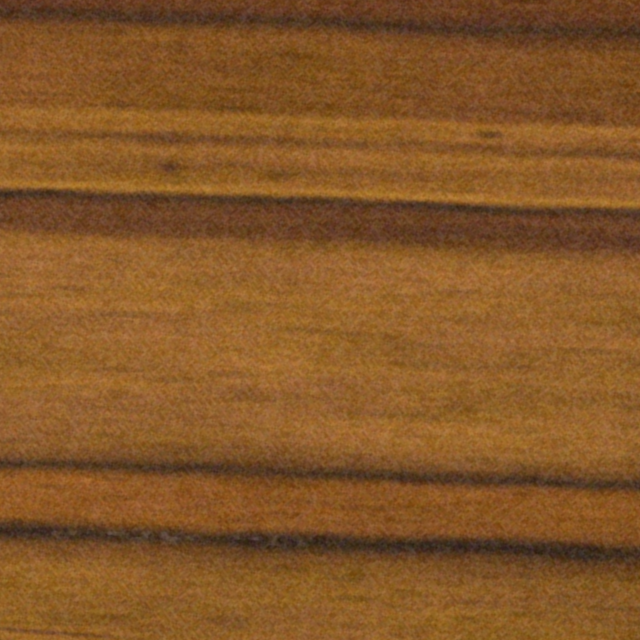
A Shadertoy shader for this texture:

```glsl
// Weathered brown wood with slightly sloping grain, soft dark seams and fine speckle.

float hash(vec2 p) {
    return fract(sin(dot(p, vec2(127.1, 311.7))) * 43758.5453);
}

float noise(vec2 p) {
    vec2 i = floor(p), f = fract(p);
    f = f * f * (3.0 - 2.0 * f);
    return mix(mix(hash(i), hash(i + vec2(1, 0)), f.x),
               mix(hash(i + vec2(0, 1)), hash(i + vec2(1, 1)), f.x), f.y);
}

float fbm(vec2 p) {
    float sum = 0.0, amp = 0.5;
    for (int i = 0; i < 4; i++) {
        sum += amp * noise(p);
        p = p * 2.03 + 17.3;
        amp *= 0.5;
    }
    return sum / 0.9375;
}

// Soft line across the grain, centred at c with half width w.
float seam(float v, float c, float w) {
    float d = (v - c) / w;
    return exp(-d * d);
}

// Plateau from a to b with edges of softness s.
float band(float v, float a, float b, float s) {
    return smoothstep(a - s, a + s, v) * (1.0 - smoothstep(b - s, b + s, v));
}

float knot(vec2 p, vec2 centre, vec2 size) {
    vec2 d = (p - centre) / size;
    return exp(-dot(d, d));
}

void mainImage(out vec4 fragColor, in vec2 fragCoord) {
    vec2 uv = fragCoord / iResolution.xy;
    vec2 p = vec2(uv.x, 1.0 - uv.y);

    // Grain coordinate: runs down the board and follows its slope
    float v = p.y - 0.036 * p.x + 0.004 * (noise(vec2(p.x * 4.0, p.y * 6.0)) - 0.5);
    vec2 g = vec2(p.x, v);
    float rough = v + 0.008 * (fbm(vec2(p.x * 12.0, v * 50.0)) - 0.5);

    // Broad planks
    vec3 col = mix(vec3(0.53, 0.335, 0.14), vec3(0.46, 0.285, 0.135), p.x);
    col = mix(col, vec3(0.42, 0.25, 0.13), 1.0 - smoothstep(0.0, 0.045, v));
    col = mix(col, vec3(0.56, 0.365, 0.155), smoothstep(0.159, 0.170, v));
    col = mix(col, vec3(0.45, 0.28, 0.15), band(rough, 0.297, 0.366, 0.016));
    col = mix(col, vec3(0.58, 0.385, 0.18), band(rough, 0.368, 0.72, 0.018));
    col = mix(col, vec3(0.545, 0.335, 0.145), band(v, 0.725, 0.83, 0.012));
    col = mix(col, vec3(0.555, 0.37, 0.155), smoothstep(0.83, 0.90, v));

    // Long tonal streaks, short fibres and cloudy patches
    float streak = fbm(vec2(p.x * 2.0, v * 32.0) + 4.0) - 0.5;
    float fibre = fbm(vec2(p.x * 16.0, v * 95.0) + 31.0) - 0.5;
    float cloud = fbm(vec2(p.x * 3.0, v * 9.0) + 9.0) - 0.5;
    col *= 1.0 + 0.22 * streak + 0.15 * fibre + 0.18 * cloud;
    col += vec3(0.0, 0.01, -0.04) * (noise(vec2(p.x * 4.0, v * 22.0)) - 0.5);
    float fleck = smoothstep(0.66, 0.95, noise(vec2(p.x * 11.0, v * 70.0) + 53.0));
    col *= 1.0 - 0.09 * fleck;

    // Pale ridges
    col = mix(col, vec3(0.64, 0.43, 0.18), 0.55 * seam(v, 0.174, 0.009));
    col = mix(col, vec3(0.62, 0.42, 0.18), 0.40 * seam(v, 0.226, 0.010));
    col = mix(col, vec3(0.67, 0.465, 0.19), 0.80 * seam(v, 0.285, 0.007));

    // Brown shadows that fade in and out
    vec3 umber = vec3(0.32, 0.20, 0.13);
    float fade = 0.5 + fbm(vec2(p.x * 5.0, v * 30.0) + 71.0);
    col = mix(col, umber, 0.45 * fade * seam(rough, 0.207, 0.009));
    col = mix(col, umber, 0.20 * fade * seam(rough, 0.250, 0.014));
    col = mix(col, umber, 0.60 * fade * seam(rough, 0.342, 0.018) * (0.55 + 0.5 * p.x));
    col = mix(col, umber, 0.35 * fade * seam(rough, 0.706, 0.020));
    col = mix(col, umber, 0.35 * fade * seam(rough, 0.848, 0.024));

    // Dark seams: a blurred core in a wider brown halo, uneven along the length
    vec3 charcoal = vec3(0.235, 0.175, 0.13);
    float wear = 0.65 + 0.6 * noise(vec2(p.x * 7.0, v * 16.0));
    col = mix(col, umber, 0.50 * seam(rough, 0.017, 0.019));
    col = mix(col, umber, 0.50 * seam(rough, 0.305, 0.013));
    col = mix(col, umber, 0.40 * seam(rough, 0.722, 0.014));
    col = mix(col, umber, 0.50 * seam(rough, 0.829, 0.019));
    col = mix(col, charcoal, min(0.65 * wear, 1.0) * seam(rough, 0.017, 0.011));
    col = mix(col, charcoal, min(0.70 * wear, 1.0) * seam(rough, 0.300, 0.007));
    col = mix(col, charcoal, min(0.65 * wear, 1.0) * seam(rough, 0.722, 0.009));
    col = mix(col, charcoal, min(0.95 * wear, 1.0) * seam(rough, 0.829, 0.013));
    col += 0.09 * seam(rough, 0.829, 0.009) * band(p.x, 0.03, 0.5, 0.08)
         * smoothstep(0.5, 0.9, noise(p * vec2(70.0, 120.0)));
    col = mix(col, umber, 0.5 * seam(v, 0.982 + 0.05 * p.x, 0.004) * (1.0 - smoothstep(0.1, 0.3, p.x)));

    // Small knots
    float knots = knot(g, vec2(0.265, 0.252), vec2(0.016, 0.010))
                + knot(g, vec2(0.765, 0.182), vec2(0.022, 0.007))
                + 0.6 * knot(g, vec2(0.435, 0.261), vec2(0.020, 0.008))
                + 0.4 * knot(g, vec2(0.110, 0.445), vec2(0.040, 0.005))
                + 0.4 * knot(g, vec2(0.380, 0.603), vec2(0.030, 0.011));
    col = mix(col, vec3(0.28, 0.175, 0.12), 0.65 * min(knots, 1.0));

    // Uneven light, then fine coloured speckle on a turned lattice
    col *= 1.03 - 0.07 * p.x * smoothstep(0.3, 1.0, p.y);
    vec2 q = mat2(0.8, 0.6, -0.6, 0.8) * p + 2.0;
    float grain = noise(q * 310.0) + noise(q.yx * 190.0 + 40.0) - 1.0;
    vec3 tint = vec3(noise(q * 160.0 + 11.0), noise(q * 160.0 + 83.0), noise(q * 140.0 + 137.0)) - 0.5;
    col += 0.072 * grain + tint * vec3(0.045, 0.035, 0.08);

    fragColor = vec4(clamp(col, 0.0, 1.0), 1.0);
}
```
